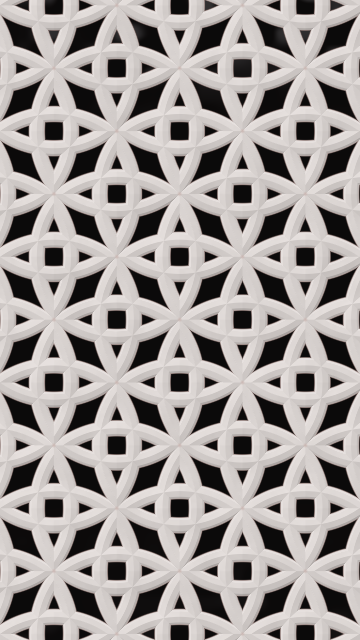
Write a WebGL 1 fragment shader that draws this pattern.

```glsl
precision highp float;
// Pale carved lattice of crossing pointed ovals, with dark openings behind it.

uniform vec2 u_resolution;

// Layout, as fractions of the canvas width
const vec2 ROSETTE_ORIGIN = vec2(0.499, 1.0644);
const float GRID_STEP = 0.1746;        // rosette centre to star node

// Oval arcs, in grid steps
const float ARC_OFFSET = 1.216;
const float ARC_RADIUS = 1.4885;
const float FACE_HALF_WIDTH = 0.118;
const float WALL_HALF_WIDTH = 0.134;
const float CHAMFER_START = 0.090;

// Relief and light
const float ROOF_SLOPE = 0.36;
const float CHAMFER_SLOPE = 0.85;
const vec2 LIGHT_DIR = vec2(-0.5, 0.866);
const float LIGHT_GAIN = 0.135;
const float NODE_DIMPLE = 0.05;

const vec3 STONE = vec3(0.838, 0.815, 0.805);
const vec3 DIMPLE_TINT = vec3(0.78, 0.69, 0.67);
const vec3 WALL_NEAR = vec3(0.66, 0.585, 0.57);
const vec3 WALL_FAR = vec3(0.36, 0.31, 0.30);
const vec3 VOID_COLOR = vec3(0.045, 0.038, 0.038);
const vec3 BACKDROP_GLOW = vec3(0.15, 0.15, 0.155);

float hash(vec2 p) {
  p = fract(p * vec2(0.1031, 0.1137));
  p += dot(p, p.yx + 33.33);
  return fract((p.x + p.y) * p.x * 17.0);
}

float noise(vec2 p) {
  vec2 i = floor(p), f = fract(p);
  f = f * f * (3.0 - 2.0 * f);
  float low = mix(hash(i), hash(i + vec2(1.0, 0.0)), f.x);
  float high = mix(hash(i + vec2(0.0, 1.0)), hash(i + 1.0), f.x);
  return mix(low, high, f.y);
}

// Index of the nearest rosette on the checkerboard, in diagonal coordinates
vec2 rosetteIndex(vec2 g) {
  return floor(0.5 * vec2(g.x + g.y, g.x - g.y) + 0.5);
}

// Position relative to the nearest rosette centre
vec2 rosetteLocal(vec2 g) {
  vec2 id = rosetteIndex(g);
  return g - vec2(id.x + id.y, id.x - id.y);
}

// Distance to the nearest arc centreline
float arcDistance(vec2 g) {
  vec2 p = abs(rosetteLocal(g));
  float upright = abs(length(p + vec2(ARC_OFFSET, 0.0)) - ARC_RADIUS);
  float level = abs(length(p + vec2(0.0, ARC_OFFSET)) - ARC_RADIUS);
  return min(upright, level);
}

// Two-sided roof with a steeper chamfer along both edges
float relief(vec2 g) {
  float d = arcDistance(g);
  return -ROOF_SLOPE * d - CHAMFER_SLOPE * max(d - CHAMFER_START, 0.0);
}

vec3 stoneColor(vec2 g, float pixel) {
  float e = max(0.008, 0.5 * pixel);
  vec2 slope = vec2(relief(g + vec2(e, 0.0)) - relief(g - vec2(e, 0.0)),
                    relief(g + vec2(0.0, e)) - relief(g - vec2(0.0, e))) / (2.0 * e);
  float light = -dot(slope, LIGHT_DIR) * LIGHT_GAIN;

  // Mitre creases along the rosette axes
  vec2 p = rosetteLocal(g);
  vec2 side = smoothstep(-pixel, pixel, p) - 0.5;
  float mitre = 0.016 * (side.y - side.x) * smoothstep(0.55, 0.35, length(p));

  float tone = 0.014 * (hash(rosetteIndex(g) + 40.0) - 0.5);
  float mottling = 0.022 * (noise(g * 2.3 + 50.0) - 0.5)
                 + 0.010 * (noise(g * 17.0 + 90.0) - 0.5);
  vec3 color = min(STONE + light + mitre + tone + mottling, vec3(0.90, 0.88, 0.87));

  // Small warm hollow where the oval tips meet
  float nodeDistance = length(vec2(1.0 - max(abs(p.x), abs(p.y)), min(abs(p.x), abs(p.y))));
  return mix(color, DIMPLE_TINT, 0.7 * smoothstep(NODE_DIMPLE, 0.0, nodeDistance));
}

// Dark space with blurred light patches toward the top
vec3 openingColor(vec2 g, float height) {
  float patches = smoothstep(0.5, 0.85, noise(g * vec2(2.4, 3.1) + 70.0));
  float fade = smoothstep(0.80, 0.98, height) + 0.2 * smoothstep(0.22, 0.0, height);
  return VOID_COLOR + BACKDROP_GLOW * patches * fade;
}

void main() {
  vec2 uv = gl_FragCoord.xy / u_resolution.x;
  vec2 g = (uv - ROSETTE_ORIGIN) / GRID_STEP;
  float pixel = 1.0 / (u_resolution.x * GRID_STEP);
  float halfPixel = 0.6 * pixel;
  float d = arcDistance(g);

  // Openings, then the receding walls, then the carved face
  vec3 color = openingColor(g, gl_FragCoord.y / u_resolution.y);
  vec3 wall = mix(WALL_NEAR, WALL_FAR, smoothstep(FACE_HALF_WIDTH, WALL_HALF_WIDTH, d));
  color = mix(wall, color, smoothstep(-halfPixel, halfPixel, d - WALL_HALF_WIDTH));
  vec3 face = stoneColor(g, pixel);
  color = mix(face, color, smoothstep(-halfPixel, halfPixel, d - FACE_HALF_WIDTH));

  gl_FragColor = vec4(color, 1.0);
}
```
